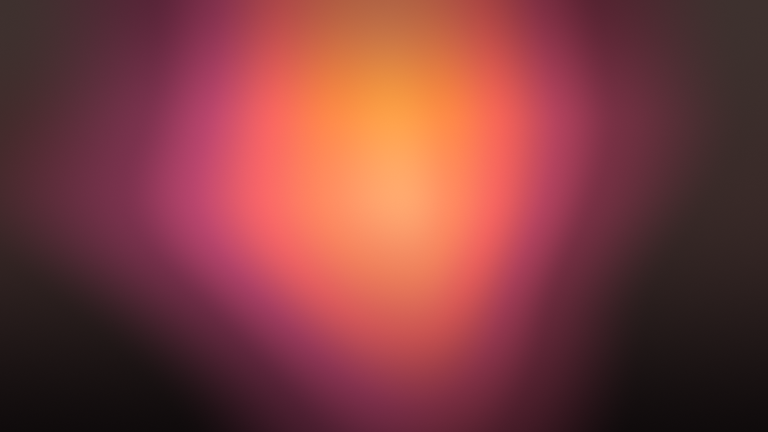
A Shadertoy shader for this background:

```glsl
// Soft blurred glow: a peach core falling through coral and rose into dark brown.

// Glow colours, from the core outwards
const vec3 PEACH  = vec3(1.00, 0.665, 0.45);
const vec3 ORANGE = vec3(1.00, 0.53, 0.38);
const vec3 CORAL  = vec3(0.98, 0.40, 0.41);
const vec3 ROSE   = vec3(0.75, 0.28, 0.44);
const vec3 PLUM   = vec3(0.51, 0.20, 0.32);
const vec3 AMBER_SHIFT = vec3(0.00, -0.01, -0.16);
const vec3 RIGHT_TINT  = vec3(0.97, 0.96, 0.87);

// Backdrop colours, from the bottom to the top
const vec3 SOOT  = vec3(0.040, 0.028, 0.032);
const vec3 UMBER = vec3(0.225, 0.165, 0.158);
const vec3 TAUPE = vec3(0.243, 0.192, 0.182);
const vec3 EMBER = vec3(0.035, -0.010, 0.000);

// Layout, in canvas heights
const float CORE_Y      = 0.56;
const float CORE_LEAN   = 0.075;
const float REACH_BELOW = 0.66;
const float REACH_ABOVE = 1.75;
const float GRAIN       = 0.004;

float hash(vec2 p) {
    return fract(sin(dot(p, vec2(12.9898, 78.233))) * 43758.5453);
}

float bell(float x, float width) {
    return exp(-x * x / (width * width));
}

// Distance from the core: 0 at its heart, about 1 at the plum rim
float glowRadius(vec2 p, float side) {
    float leftReach = mix(0.38, 0.53, smoothstep(0.0, 0.45, p.y))
                    + 0.08 * bell(p.y - 0.54, 0.18);
    float rightReach = mix(0.35, 0.495, smoothstep(0.25, 0.75, p.y));
    float dy = p.y - CORE_Y;
    float reachY = dy < 0.0 ? REACH_BELOW : REACH_ABOVE;
    return length(vec2(p.x / mix(leftReach, rightReach, side), dy / reachY));
}

vec3 glowRamp(float r) {
    vec3 c = mix(PEACH, ORANGE, smoothstep(0.0, 0.36, r));
    c = mix(c, CORAL, smoothstep(0.27, 0.56, r));
    c = mix(c, ROSE, smoothstep(0.48, 0.80, r));
    return mix(c, PLUM, smoothstep(0.70, 1.06, r));
}

vec3 backdrop(vec2 p) {
    vec3 c = mix(SOOT, UMBER, smoothstep(-0.15, 0.60, p.y));
    c = mix(c, TAUPE, smoothstep(0.5, 1.0, p.y));
    return c + EMBER * bell(p.x + 0.80, 0.18) * bell(p.y - 0.65, 0.18);
}

void mainImage(out vec4 fragColor, in vec2 fragCoord) {
    // Horizontally centred, one unit high
    vec2 p = fragCoord / iResolution.y;
    p.x -= 0.5 * iResolution.x / iResolution.y;

    // The core leans right towards the bottom
    vec2 q = vec2(p.x - CORE_LEAN * (1.0 - p.y), p.y);
    float side = smoothstep(-0.12, 0.12, q.x);
    float r = glowRadius(q, side);

    // Glow colour, with amber above the core and a warmer right flank
    vec3 glow = glowRamp(r);
    glow += AMBER_SHIFT * bell(q.x, 0.22) * bell(p.y - 0.77, 0.15);
    glow *= mix(vec3(1.0), RIGHT_TINT, side * smoothstep(0.3, 0.7, r));

    // Dim the glow towards the bottom and top edges
    glow *= mix(0.53, 1.0, smoothstep(-0.2, 0.55, p.y));
    glow *= mix(1.0, 0.68, smoothstep(0.70, 1.05, p.y));

    // Blend into the backdrop, with fine grain against banding
    float coverage = 1.0 - smoothstep(0.88, 1.68, r);
    vec3 color = mix(backdrop(p), glow, coverage);
    color += GRAIN * (hash(fragCoord / iResolution.xy) - 0.5);
    fragColor = vec4(clamp(color, 0.0, 1.0), 1.0);
}
```
